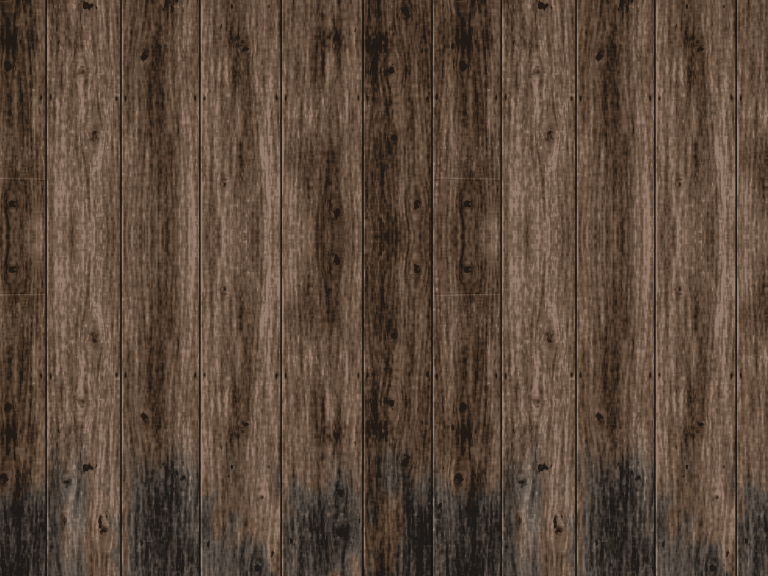
A Shadertoy shader for this texture:

```glsl
#define TILE_WIDTH 0.79
#define TILE_START 0.08
#define MIRROR_Y 0.589
#define SEAM_HALF 0.0013
#define BASE_TONE 0.60
#define FINE_GRAIN 0.85
#define BROAD_GRAIN 0.50
#define RING_DEPTH 0.085
#define KNOT_CELL 0.12
#define NAIL_Y 0.243
#define SCUFF_Y 0.34
#define STAIN_TOP 0.30

// Six planks per tile: seam positions, then tone, heart position, heart depth
const float SEAMS[7] = float[7](0.0, 0.130, 0.267, 0.408, 0.550, 0.670, TILE_WIDTH);
const vec3 PLANKS[6] = vec3[6](
    vec3(0.08, 0.35, 0.05), vec3(0.05, 0.46, 0.26), vec3(0.09, 0.45, 0.18),
    vec3(0.06, 0.62, 0.24), vec3(-0.17, 0.20, 0.14), vec3(-0.04, 0.52, 0.22));

// Wood colours from dark to light
const vec3 WOOD[5] = vec3[5](
    vec3(0.13, 0.10, 0.08), vec3(0.26, 0.19, 0.135), vec3(0.36, 0.28, 0.22),
    vec3(0.45, 0.36, 0.29), vec3(0.58, 0.48, 0.42));

float hash(vec2 p) {
    vec3 q = fract(p.xyx * 0.1031);
    q += dot(q, q.yzx + 33.33);
    return fract((q.x + q.y) * q.z);
}

float noise(vec2 p) {
    vec2 i = floor(p), f = fract(p);
    f = f * f * (3.0 - 2.0 * f);
    return mix(mix(hash(i), hash(i + vec2(1, 0)), f.x),
               mix(hash(i + vec2(0, 1)), hash(i + vec2(1, 1)), f.x), f.y);
}

float fbm(vec2 p) {
    float sum = 0.0, amp = 0.53;
    for (int i = 0; i < 4; i++) {
        sum += amp * noise(p);
        p = p * 2.03 + 17.3;
        amp *= 0.5;
    }
    return sum;
}

vec3 woodColour(float tone) {
    float f = clamp(tone, 0.0, 1.0) * 3.999;
    int i = int(f);
    return mix(WOOD[i], WOOD[i + 1], fract(f));
}

void mainImage(out vec4 fragColor, in vec2 fragCoord) {
    float px = 1.0 / iResolution.y;
    vec2 p = fragCoord * px;

    // Plank lookup and mirrored local position
    float tileX = mod(p.x - TILE_START, TILE_WIDTH);
    int id = 0;
    for (int i = 1; i < 6; i++) if (tileX >= SEAMS[i]) id = i;
    float width = SEAMS[id + 1] - SEAMS[id];
    vec2 q = vec2(tileX - SEAMS[id], abs(p.y - MIRROR_Y));
    vec3 plank = PLANKS[id];
    float seed = float(id) * 19.0 + 5.0;

    // Knots darken the wood and bend the grain around them
    float grainX = q.x, knotCore = 0.0, knotRing = 0.0;
    for (int i = 0; i < 5; i++) {
        vec2 key = vec2(seed, float(i) * 7.0 + 3.0);
        if (hash(key + 1.3) > 0.75) continue;
        vec2 centre = vec2(width * mix(0.22, 0.8, hash(key)),
                           (float(i) + mix(0.2, 0.8, hash(key + 2.7))) * KNOT_CELL);
        float r = mix(0.004, 0.009, hash(key + 4.1));
        vec2 d = q - centre;
        vec2 e = d / (r * vec2(2.4, 4.0));
        grainX -= 0.8 * d.x * exp(-dot(e, e));
        float dist = length(d * vec2(1.0, 0.8)) + 0.007 * (noise(q * 230.0 + seed) - 0.5);
        knotCore = max(knotCore, smoothstep(r + px, r * 0.2, dist) * (0.55 + 0.45 * noise(q * 330.0)));
        knotRing += exp(-dist * dist / (r * r * 3.0)) * (0.5 + 0.5 * cos(dist * 1300.0));
    }

    // Grain: fibres, broad bands and arched growth rings
    vec2 g = vec2(grainX, q.y);
    float fine = fbm(g * vec2(150.0, 14.0) + seed);
    float fibre = noise(g * vec2(370.0, 130.0) + seed);
    float weave = noise(g * vec2(130.0, 350.0) + seed);
    float broad = fbm(g * vec2(24.0, 2.5) + seed * 3.0);
    float wander = 0.012 * (noise(vec2(seed, q.y * 7.0)) - 0.5);
    float heartX = (grainX + wander) / width - plank.y;
    float phase = 15.0 * sqrt(heartX * heartX + 0.008) + 6.0 * q.y + 1.6 * broad;
    float heart = exp(-heartX * heartX * 28.0) * (0.4 + 1.2 * noise(g * vec2(60.0, 9.0) + seed));
    float tone = BASE_TONE + plank.x + FINE_GRAIN * (fine - 0.5) + BROAD_GRAIN * (broad - 0.5)
               + 0.36 * (fibre - 0.5) + 0.16 * (weave - 0.5)
               + RING_DEPTH * sin(6.2832 * phase) - plank.z * heart;

    // Weathering: low stain, scuffed patches, pale flecks and black pits
    float cloud = fbm(q * vec2(20.0, 8.0) + seed * 2.0);
    float stain = smoothstep(STAIN_TOP, 0.02, p.y) * smoothstep(0.25, 0.75, cloud);
    vec2 s = (q - vec2(plank.y * width, SCUFF_Y)) / vec2(0.022, 0.018);
    float scuff = exp(-dot(s, s)) * noise(q * vec2(240.0, 130.0)) * hash(vec2(seed, 8.0));
    float fleck = smoothstep(0.74, 0.88, noise(q * vec2(260.0, 110.0) + seed)) * smoothstep(0.45, 0.65, cloud);
    float pit = smoothstep(0.76, 0.84, fbm(q * vec2(55.0, 30.0) + seed)) * smoothstep(0.25, 0.42, q.y);
    tone += 0.22 * fleck - 0.42 * stain - 0.9 * scuff - 0.7 * pit;
    tone -= 0.12 * smoothstep(0.8, 1.0, p.y) + 0.18 * knotRing + 0.7 * knotCore;

    // Nail holes near both plank edges
    float edge = min(q.x, width - q.x);
    float nailY = NAIL_Y + 0.008 * (hash(vec2(seed, step(q.x, 0.5 * width))) - 0.5);
    float nail = length(vec2(edge - 0.008, (q.y - nailY) * 0.4)) - 0.0017;
    tone -= 0.7 * smoothstep(px, -px, nail);

    // Cross crack on the last plank, only a faint pale line
    if (id == 5) {
        float crack = q.y - 0.097 - 0.003 * noise(vec2(q.x * 40.0, seed));
        float broken = 0.4 + 0.6 * noise(vec2(q.x * 60.0, 4.0));
        tone += 0.28 * broken * smoothstep(0.0008 + px, 0.0, abs(crack - 0.002));
        tone -= 0.18 * broken * smoothstep(0.0008 + px, 0.0, abs(crack));
    }

    // Seams: dark gap with a worn light edge on its right
    float worn = 0.4 + 0.6 * noise(vec2(seed, p.y * 40.0));
    tone -= 0.12 * exp(-edge / 0.006);
    tone += 0.6 * worn * smoothstep(0.0010 + px, 0.0, abs(q.x - SEAM_HALF - 0.0014));
    vec3 colour = woodColour(tone);
    float grey = dot(colour, vec3(0.3333));
    colour = mix(colour, grey * vec3(1.12, 1.0, 0.90), 0.9 * smoothstep(0.0, 0.4, stain));
    float gap = smoothstep(SEAM_HALF + 0.5 * px, SEAM_HALF - 0.5 * px, edge);
    colour = mix(colour, WOOD[0] * 0.6, 0.85 * gap);
    fragColor = vec4(colour, 1.0);
}
```
